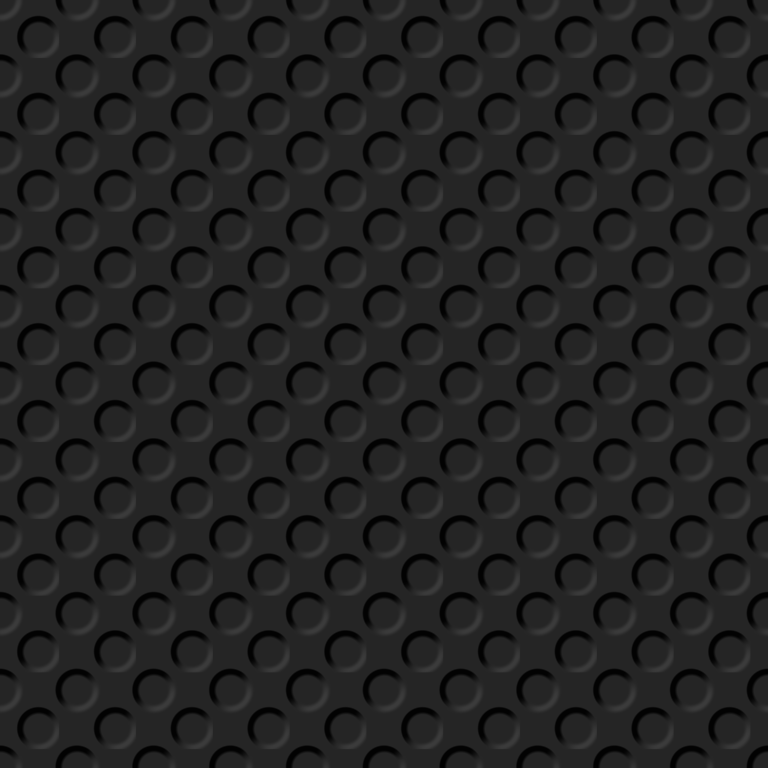
This pattern is drawn by a Shadertoy shader. Its source:

```glsl
// Dark rubber sheet with round dimples on a staggered grid, lit from the upper left.
// Two square lattices, half a cell apart, each draw a bevel ring by distance to
// the dimple centre: a black crescent on the lit side, a soft glow opposite.

const float CELLS = 10.0;                        // whole repeats across and down
const float LIFT = 0.016;                        // dimples sit slightly above cell centre
const float RIM_OUTER = 0.276;                   // bevel radii, in cells
const float RIM_INNER = 0.203;
const float RIM_SOFT = 0.014;                    // half width of the outer rim edge
const float FLOOR_SOFT = 0.024;                  // half width of the inner rim edge
const float GLOW_SOFT = 0.032;
const float CLIP = 0.272;                        // square that crops every other glow
const vec2 LIGHT_DIR = vec2(-0.66, 0.75);
const vec3 BASE = vec3(0.147);
const vec3 SHADOW = vec3(0.008);
const vec3 GLOW = vec3(0.232);

// Soft annulus between two radii, each edge with its own half width.
float ring(float r, float inner, float outer, float innerSoft, float outerSoft) {
    return smoothstep(inner - innerSoft, inner + innerSoft, r)
         * (1.0 - smoothstep(outer - outerSoft, outer + outerSoft, r));
}

// Lays one bevelled dimple, centred at p = 0, over the given colour.
vec3 dimple(vec3 color, vec2 p, float cropped, float pixel) {
    float r = length(p);
    float facing = dot(p, normalize(LIGHT_DIR)) / max(r, 0.001);

    // Shaded wall, thickest towards the light
    float inner = RIM_INNER - 0.008 * facing;
    float wall = ring(r, inner, RIM_OUTER, max(FLOOR_SOFT, pixel), max(RIM_SOFT, pixel));
    float shadow = wall * smoothstep(-0.38, 0.36, facing);

    // Lit wall, fading outwards
    float lit = ring(r, RIM_INNER + 0.006, RIM_OUTER + 0.008,
                     max(GLOW_SOFT, pixel), max(GLOW_SOFT, pixel));
    lit *= smoothstep(0.18, 0.95, -facing);
    float box = max(abs(p.x), abs(p.y));
    float inside = 1.0 - smoothstep(CLIP - 0.5 * pixel, CLIP + 0.5 * pixel, box);
    lit *= mix(1.0, inside, cropped);

    color = mix(color, GLOW, lit);
    return mix(color, SHADOW, shadow);
}

void mainImage(out vec4 fragColor, in vec2 fragCoord) {
    vec2 grid = fragCoord / iResolution.xy * CELLS - vec2(0.0, LIFT);
    float pixel = CELLS / min(iResolution.x, iResolution.y);

    // Cell-centre lattice first, then the corner lattice
    vec3 color = BASE;
    for (int i = 0; i < 2; i++) {
        float lattice = float(i);
        vec2 p = fract(grid - 0.5 * lattice) - 0.5;
        color = dimple(color, p, 1.0 - lattice, pixel);
    }
    fragColor = vec4(color, 1.0);
}
```
